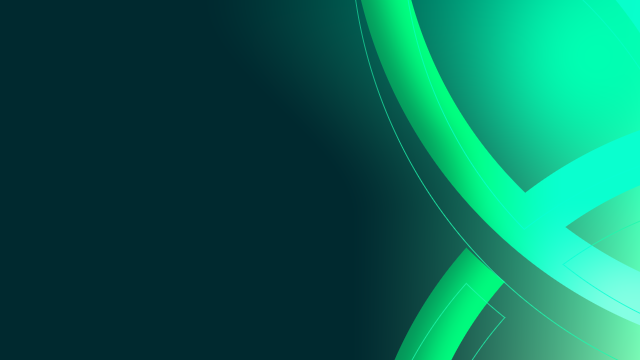
This background is drawn by a Shadertoy shader. Its source:

```glsl
// Glowing green ribbons: two crossing circular bands over a dark teal backdrop,
// with a lowered copy of the bands drawn as hairline contours.
// Everything is a signed distance to circles, filled with soft gradients.

const vec2 HUB_A = vec2(2.278, 1.310);     // large ring, upper right
const vec2 HUB_B = vec2(2.176, -0.470);    // crossing ring, lower right
const vec2 HUB_C = vec2(0.796, 0.257);     // disc that bounds the corner tint
const vec2 RADII_A = vec2(1.177, 1.3125);  // inner, outer
const vec2 RADII_B = vec2(1.035, 1.178);
const float CAP_RADIUS = 1.4005;           // where the lower tail is cut off
const vec2 DROP = vec2(0.0, -0.0995);      // offset of the hairline copy

const vec3 NIGHT = vec3(0.0, 0.16, 0.184);
const vec3 EMERALD = vec3(0.0, 0.99, 0.72);
const vec3 MINT = vec3(0.48, 0.98, 0.71);
const vec3 LEAF_DARK = vec3(0.02, 0.60, 0.36);
const vec3 LEAF = vec3(0.0, 1.0, 0.50);
const vec3 CYAN = vec3(0.04, 1.0, 0.83);
const vec3 ICE = vec3(0.52, 1.0, 0.89);
const vec3 HAIRLINE = vec3(0.12, 0.97, 0.68);

float circle(vec2 p, vec2 hub, float radius) {
    return length(p - hub) - radius;
}

float band(vec2 p, vec2 hub, vec2 radii) {
    return abs(length(p - hub) - 0.5 * (radii.x + radii.y)) - 0.5 * (radii.y - radii.x);
}

// Ring A joined with the part of ring B that lies inside it
float crossing(vec2 p, vec2 hubA, vec2 radiiA, vec2 hubB, vec2 radiiB) {
    float inside = circle(p, hubA, 0.5 * (radiiA.x + radiiA.y));
    return min(band(p, hubA, radiiA), max(band(p, hubB, radiiB), inside));
}

// The part of ring B beyond the cap circle
float tail(vec2 p, vec2 hubA, float cap, vec2 hubB, vec2 radiiB) {
    return max(band(p, hubB, radiiB), -circle(p, hubA, cap));
}

float fill(float d, float px) {
    return clamp(0.5 - d / px, 0.0, 1.0);
}

float stroke(float d, float halfWidth, float px) {
    return fill(abs(d) - halfWidth, px);
}

// Position across a band: 0 on the outer rim, 1 on the inner rim
float across(vec2 p, vec2 hub, vec2 radii) {
    return clamp((radii.y - length(p - hub)) / (radii.y - radii.x), 0.0, 1.0);
}

vec3 backdrop(vec2 p, float insideA) {
    float start = mix(0.97, 0.555, smoothstep(0.4, 1.0, p.y));
    float ramp = pow(clamp((p.x - start) / (1.778 - start), 0.0, 1.0), 1.4);
    vec3 color = mix(NIGHT, mix(MINT, EMERALD, clamp(p.y, 0.0, 1.0)), ramp);
    vec2 toGlow = (p - vec2(1.655, 0.84)) / 0.28;
    return mix(color, vec3(0.0, 1.0, 0.70), insideA * exp(-dot(toGlow, toGlow)));
}

vec3 ringColor(vec2 p) {
    float rim = across(p, HUB_A, RADII_A) + 0.7 * (1.0 - smoothstep(0.30, 0.65, p.y));
    vec3 color = mix(LEAF_DARK, LEAF, smoothstep(-0.1, 0.95, rim));
    color = mix(color, CYAN, 0.95 * smoothstep(1.25, 1.58, p.x));
    float shine = smoothstep(1.36, 1.75, p.x) * (1.0 - smoothstep(0.14, 0.46, p.y));
    return mix(color, ICE, shine);
}

vec3 tailColor(vec2 p) {
    float rim = across(p, HUB_B, RADII_B) + 0.9 * (p.y - 0.08);
    return mix(LEAF_DARK * 0.97, LEAF * 0.98, smoothstep(-0.1, 0.95, rim));
}

void mainImage(out vec4 fragColor, in vec2 fragCoord) {
    vec2 p = fragCoord / iResolution.y;
    float px = 1.0 / iResolution.y;

    // Backdrop and corner tint
    float insideA = fill(circle(p, HUB_A, RADII_A.x), px);
    vec3 color = backdrop(p, insideA);
    float corner = fill(-circle(p, HUB_C, RADII_B.y), px) * insideA;
    color = mix(color, CYAN, 0.75 * corner);

    // Solid ribbons
    float ribbon = crossing(p, HUB_A, RADII_A, HUB_B, RADII_B);
    float tailShape = tail(p, HUB_A, CAP_RADIUS, HUB_B, RADII_B);
    float solid = fill(ribbon, px);
    color = mix(color, tailColor(p), fill(tailShape, px));
    color = mix(color, ringColor(p), solid);

    // Hairline contours of the lowered copy
    vec2 lineHub = vec2(2.303, 1.192);
    vec2 lineRadii = vec2(1.185, 1.329);
    float ribbonLine = crossing(p, lineHub, lineRadii, HUB_B + DROP, RADII_B);
    float tailLine = tail(p, HUB_A + DROP, CAP_RADIUS, HUB_B + DROP, RADII_B);
    float cornerLine = circle(p, HUB_C + DROP, RADII_B.y);
    float fade = mix(0.85, 0.6, smoothstep(0.3, 1.0, p.y));
    vec3 lineColor = mix(HAIRLINE, CYAN, solid);
    color = mix(color, lineColor, fade * stroke(ribbonLine, 0.0013, px));
    color = mix(color, HAIRLINE, 0.8 * stroke(tailLine, 0.0013, px));
    color = mix(color, CYAN, 0.5 * insideA * stroke(cornerLine, 0.0013, px));

    fragColor = vec4(color, 1.0);
}
```
